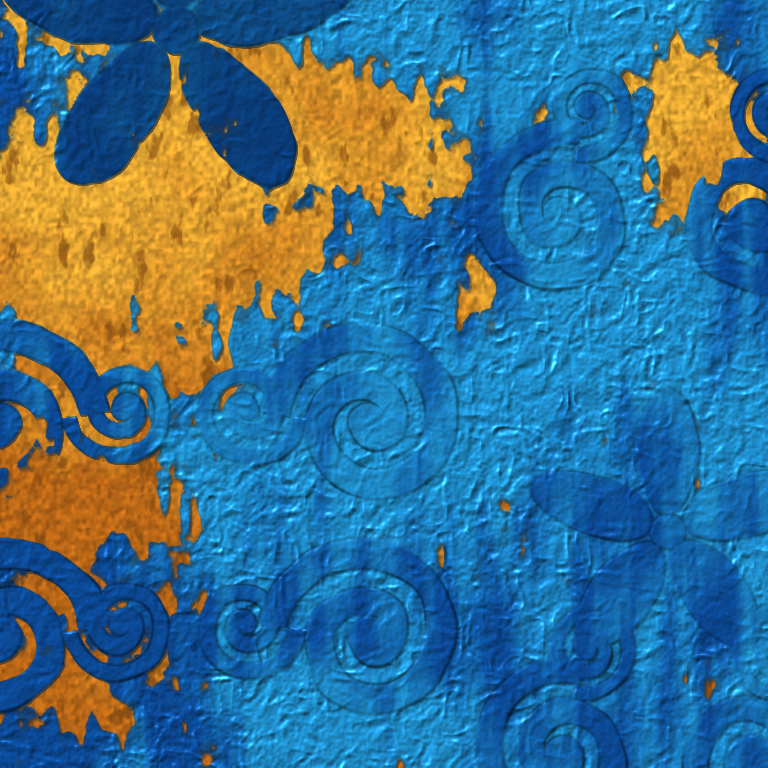
A WebGL 2 fragment shader for this texture:

```glsl
#version 300 es
precision highp float;
// Weathered blue stucco with raised scrolls and petals, flaking to bare gold.
uniform vec2 u_resolution;
out vec4 fragColor;

#define LIGHT_BLUE vec3(0.12, 0.54, 0.77)
#define DEEP_BLUE vec3(0.045, 0.28, 0.57)
#define GOLD vec3(0.90, 0.66, 0.20)
#define OCHRE vec3(0.72, 0.40, 0.09)
#define SEAM vec3(0.17, 0.20, 0.22)
#define STUCCO_SCALE 62.0
#define STUCCO_DEPTH 1.5
#define FLAKE_LEVEL 0.20
#define SCROLL_RADIUS 0.125
#define LIGHT_STEP (vec2(-0.6, 0.8) * 0.003)

const float TAU = 6.2831853;

float hash(vec2 p) {
    vec3 q = fract(p.xyx * 0.1031);
    q += dot(q, q.yzx + 33.33);
    return fract((q.x + q.y) * q.z);
}

float noise(vec2 p) {
    vec2 i = floor(p), f = fract(p);
    f = f * f * (3.0 - 2.0 * f);
    return mix(mix(hash(i), hash(i + vec2(1, 0)), f.x),
               mix(hash(i + vec2(0, 1)), hash(i + vec2(1, 1)), f.x), f.y);
}

float fbm(vec2 p) {
    float sum = 0.0, amp = 0.533;
    for (int i = 0; i < 4; i++) {
        sum += amp * noise(p);
        p = mat2(1.6, 1.2, -1.2, 1.6) * p + 17.3;
        amp *= 0.5;
    }
    return sum;
}

// Two-turn spiral band with a round core; its outer end points to -x.
float spiral(vec2 p, float radius) {
    float pitch = radius * 0.5, r = length(p);
    float turn = atan(p.y, p.x) / TAU + 0.5;
    float arm = clamp(floor(r / pitch - turn + 0.5), 0.0, 1.0);
    float band = abs(r - (arm + turn) * pitch) - 0.31 * pitch;
    return min(band, r - 0.42 * pitch);
}

// Five petals around a small hub.
float flower(vec2 p) {
    float sector = TAU / 5.0, a = atan(p.x, p.y);
    a = mod(a + 0.5 * sector, sector) - 0.5 * sector;
    vec2 q = length(p) * vec2(sin(a), cos(a)) - vec2(0.0, 0.135);
    float petal = (length(q / vec2(0.052, 0.108)) - 1.0) * 0.052;
    return min(petal, length(p) - 0.03);
}

// Distance to the scrolls, each a large spiral paired with a small one.
float scrolls(vec2 p) {
    float d = 1.0;
    for (int i = 0; i < 8; i++) {
        vec2 cell = vec2(i & 1, (i >> 1) & 1);
        bool upright = i > 3;
        vec2 center = upright ? vec2(0.73, 0.02) + cell * vec2(0.25, 0.70)
                              : vec2(0.0, 0.17) + cell * vec2(0.48, 0.28);
        float hand = cell.x * 2.0 - 1.0;
        float radius = SCROLL_RADIUS * (upright ? 0.88 : 1.0);
        vec2 axis = normalize(upright ? vec2(0.25, 1.0) : vec2(-hand, 0.1));
        vec2 q = p - center;
        q = vec2(-dot(q, axis), hand * (q.x * axis.y - q.y * axis.x));
        d = min(d, spiral(q, radius));
        d = min(d, spiral(-q - vec2(radius * 1.28, 0.0), radius * 0.55));
    }
    return d;
}

float ornament(vec2 p) {
    p += 0.007 * (vec2(noise(p * 22.0), noise(p * 22.0 + 9.0)) - 0.5);
    float petals = min(flower(p - vec2(0.23, 0.96)), flower((p - vec2(0.87, 0.31)) * 1.3));
    return min(scrolls(p), petals);
}

// Crinkled plaster with fine grain.
float stucco(vec2 p) {
    vec2 q = p * STUCCO_SCALE;
    q += 1.3 * vec2(noise(q * 0.6), noise(q * 0.6 + 31.0));
    float crease = 1.0 - abs(2.0 * noise(q) - 1.0);
    return 0.45 * crease + 0.5 * noise(q * 1.7) + 0.22 * noise(p * 230.0);
}

float blob(vec2 p, vec2 center, vec2 size) {
    return 1.0 - length((p - center) / size);
}

// Positive where the paint has flaked away.
float flaking(vec2 p, float relief) {
    float area = max(blob(p, vec2(0.24, 0.76), vec2(0.28, 0.30)),
                     blob(p, vec2(0.50, 0.83), vec2(0.21, 0.11)));
    area = max(area, blob(p, vec2(0.07, 0.32), vec2(0.16, 0.25)));
    area = max(area, blob(p, vec2(0.91, 0.83), vec2(0.10, 0.15)));
    area = max(area, -0.35);
    float ragged = 1.5 * (fbm(p * 8.0 + 3.0) - 0.5) + 0.55 * (fbm(p * 38.0) - 0.5);
    float streak = 0.5 * (noise(p * vec2(75.0, 18.0)) - 0.5);
    return area + ragged + streak - 0.65 * relief - FLAKE_LEVEL;
}

void main() {
    vec2 p = gl_FragCoord.xy / u_resolution;
    float d = ornament(p), dLit = ornament(p + LIGHT_STEP);
    float relief = smoothstep(0.003, -0.003, d), reliefLit = smoothstep(0.003, -0.003, dLit);

    // Stained blue paint
    float left = smoothstep(0.42, 0.0, p.x);
    float drips = fbm(p * vec2(38.0, 6.0) + 5.0);
    float corner = smoothstep(0.55, 0.0, length(p - vec2(0.95, 0.15)));
    float stain = 1.7 * (fbm(p * 5.0 + 11.0) - 0.5) + 1.1 * (drips - 0.5);
    stain += 0.24 + 0.40 * left + 0.25 * corner + 0.30 * relief;
    vec3 color = mix(LIGHT_BLUE, DEEP_BLUE, smoothstep(0.1, 0.95, stain));
    float navy = relief * smoothstep(0.27, 0.2, length(p - vec2(0.23, 0.96)));
    color = mix(color, DEEP_BLUE * 0.75, 0.75 * navy);

    // Plaster lit from the upper left
    float slope = stucco(p) - stucco(p + LIGHT_STEP);
    float depth = STUCCO_DEPTH * mix(1.0, 0.6, relief) * mix(0.65, 1.1, noise(p * 6.0));
    float shade = slope * depth + 0.28 * (relief - reliefLit);
    color *= clamp(1.0 + shade, 0.4, 1.6);
    color += vec3(0.22, 0.24, 0.20) * smoothstep(0.18, 0.6, shade);
    float rim = exp(-pow(d / 0.0022, 2.0)) * noise(p * 25.0);
    color *= 1.0 - 0.5 * rim;

    // Bare gold with grain, wear and a shadow under the paint edge
    float flake = flaking(p, relief);
    float aa = max(fwidth(flake), 0.01);
    float bare = smoothstep(-aa, aa, flake);
    float under = smoothstep(0.05, -0.05, flaking(p + LIGHT_STEP * 1.4, reliefLit));
    float warmth = 1.5 * (fbm(p * 9.0 + 40.0) - 0.5) + 0.9 * smoothstep(0.75, 0.35, p.y);
    vec3 gold = mix(GOLD, OCHRE, clamp(warmth + 0.12, 0.0, 1.0));
    gold *= 0.86 + 0.28 * noise(p * vec2(210.0, 150.0)) + 0.45 * slope;
    gold = mix(gold, OCHRE * 0.65, 0.6 * smoothstep(0.62, 0.78, fbm(p * vec2(60.0, 30.0))));
    gold = mix(gold, SEAM, 0.7 * under);
    color = mix(color, gold, bare);
    float lip = smoothstep(-0.10, -0.02, flake) * (1.0 - bare);
    color = mix(color, SEAM, 0.4 * lip);

    fragColor = vec4(clamp(color, 0.0, 1.0), 1.0);
}
```
